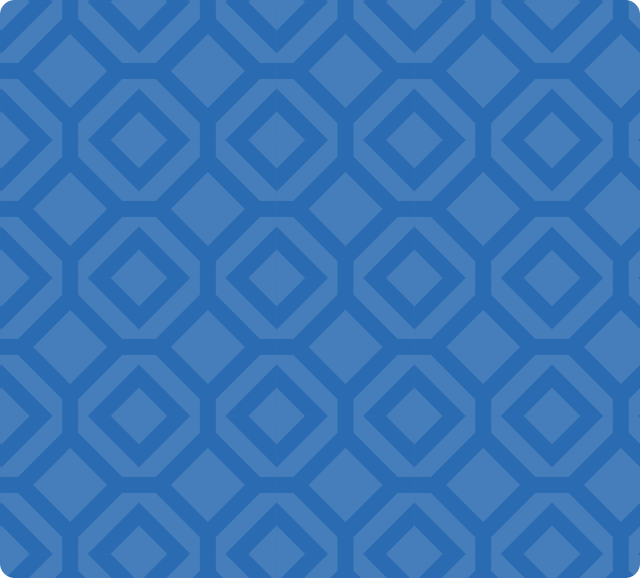
Write a WebGL 2 fragment shader that draws this pattern.

```glsl
#version 300 es
precision highp float;
// Two-tone blue lattice of octagons holding nested diamonds, on a rounded panel.

uniform vec2 u_resolution;
out vec4 fragColor;

// Distance to a diamond |x| + |y| = radius, for a point in the first quadrant.
float diamond(vec2 q, float radius) {
    return (q.x + q.y - radius) * 0.70711;
}

// Smooth coverage of the inside of a distance field.
float fill(float dist, float pixel) {
    return clamp(0.5 - dist / pixel, 0.0, 1.0);
}

float roundedBox(vec2 p, vec2 halfSize, float radius) {
    vec2 d = abs(p) - halfSize + radius;
    return length(max(d, 0.0)) + min(max(d.x, d.y), 0.0) - radius;
}

void main() {
    vec3 deepBlue = vec3(0.165, 0.42, 0.698);
    vec3 paleBlue = vec3(0.272, 0.494, 0.73);

    // Canvas width is one unit; each tile is centred on an octagon.
    vec2 uv = gl_FragCoord.xy / u_resolution.x;
    vec2 grid = (uv - vec2(0.4323, 0.4688)) / vec2(0.2151, 0.2156);
    vec2 tile = floor(grid + 0.5);
    vec2 q = abs(grid - tile);
    float pixel = 1.0 / (0.2153 * u_resolution.x);

    // Octagonal ring, inner diamond, and the diamond shared by four tiles.
    float octagon = max(max(q.x, q.y) - 0.442, diamond(q, 0.563));
    float pale = fill(octagon, pixel);
    pale *= 1.0 - fill(diamond(q, 0.373), pixel);
    pale = max(pale, fill(diamond(q, 0.206), pixel));
    pale = max(pale, fill(diamond(0.5 - q, 0.269), pixel));

    // Faint seams along every row and two of every three columns.
    float rowSeam = fill(q.y - 0.004, pixel);
    float columnSeam = fill(q.x - 0.004, pixel) * step(mod(tile.x, 3.0), 1.5);
    pale = mix(pale, 0.5, 0.2 * max(rowSeam, columnSeam));

    // White outside the rounded corners.
    vec2 halfSize = 0.5 * u_resolution / u_resolution.x;
    float panel = fill(roundedBox(uv - halfSize, halfSize, 0.023), 1.0 / u_resolution.x);
    if (max(abs(uv.x - halfSize.x) - halfSize.x, abs(uv.y - halfSize.y) - halfSize.y) > -0.023) {
        vec2 corner = abs(uv - halfSize) - halfSize + 0.023;
        panel = min(corner.x, corner.y) > 0.0 ? panel : 1.0;
    }
    fragColor = vec4(mix(vec3(1.0), mix(deepBlue, paleBlue, pale), panel), 1.0);
}
```
